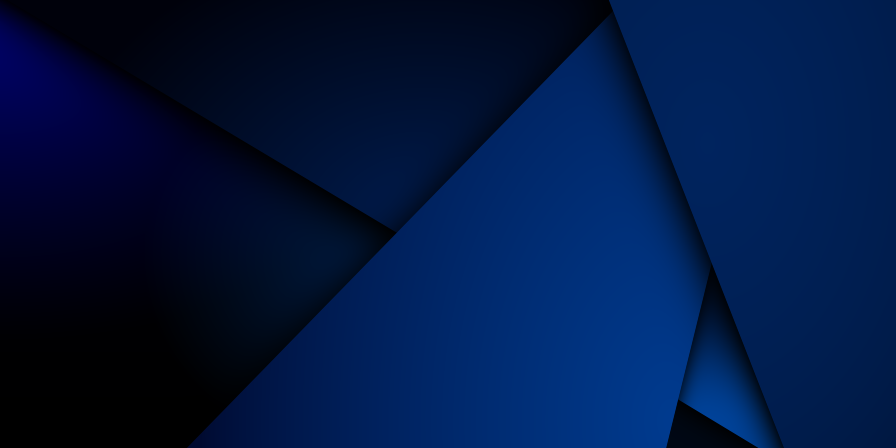
Write a Shadertoy shader that draws this background.

```glsl
const vec2 CANVAS = vec2(2.0, 1.0);

// Panel edges: start.xy, end.zw; the covering panel lies on the left
const vec4 UPPER_EDGE  = vec4(0.000, 1.010, 0.880, 0.484);
const vec4 CENTER_EDGE = vec4(1.367, 0.974, 0.417, 0.000);
const vec4 RIGHT_EDGE  = vec4(1.359, 1.000, 1.750, 0.000);
const vec4 FOLD_EDGE   = vec4(1.487, 0.000, 1.589, 0.414);
const vec4 FLAP_EDGE   = vec4(1.516, 0.107, 1.693, 0.000);

const vec3 NIGHT       = vec3(0.00, 0.00, 0.015);
const vec3 ULTRAMARINE = vec3(0.00, 0.01, 0.44);
const vec3 DEEP_TEAL   = vec3(0.00, 0.11, 0.26);
const vec3 UPPER_DARK  = vec3(0.00, 0.005, 0.045);
const vec3 UPPER_LIGHT = vec3(0.00, 0.11, 0.31);
const vec3 CENTER_DARK = vec3(0.00, 0.04, 0.19);
const vec3 CENTER_GLOW = vec3(0.00, 0.23, 0.56);
const vec3 RIGHT_DARK  = vec3(0.00, 0.08, 0.22);
const vec3 RIGHT_LIGHT = vec3(0.00, 0.14, 0.37);
const vec3 FLAP_DARK   = vec3(0.00, 0.07, 0.20);
const vec3 FLAP_LIGHT  = vec3(0.00, 0.26, 0.60);
const vec3 UNDERSIDE   = vec3(0.00, 0.03, 0.08);

// Signed distance to a line, positive on its left
float side(vec2 p, vec4 edge) {
    vec2 dir = normalize(edge.zw - edge.xy);
    vec2 q = p - edge.xy;
    return dir.x * q.y - dir.y * q.x;
}

// Antialiased coverage
float cover(float dist, float pixel) {
    return smoothstep(-0.6 * pixel, 0.6 * pixel, dist);
}

// Soft shadow cast on the uncovered side of an edge
float shade(float dist, float width, float strength) {
    float d = max(-dist, 0.0) / width;
    return 1.0 - strength * exp(-d - 0.5 * d * d);
}

// Elliptical falloff: 1 at the focus, 0 at the radius
float glow(vec2 p, vec2 focus, vec2 radius) {
    return max(1.0 - length((p - focus) / radius), 0.0);
}

void mainImage(out vec4 fragColor, in vec2 fragCoord) {
    vec2 p = fragCoord / iResolution.xy * CANVAS;
    float pixel = max(CANVAS.x / iResolution.x, CANVAS.y / iResolution.y);

    float upper  = side(p, UPPER_EDGE);
    float center = side(p, CENTER_EDGE);
    float right  = side(p, RIGHT_EDGE);
    float fold   = side(p, FOLD_EDGE);
    float flap   = side(p, FLAP_EDGE);

    // Left panel
    vec3 color = NIGHT * smoothstep(0.0, 0.5, p.y);
    color += ULTRAMARINE * pow(glow(p, vec2(0.0, 0.95), vec2(1.0, 0.72)), 1.25);
    color += DEEP_TEAL * glow(p, vec2(0.84, 0.42), vec2(0.52, 0.45));
    color *= shade(upper, 0.075, 0.95);

    // Upper panel
    float upperGlow = glow(p, vec2(0.95, 0.50), vec2(0.85, 0.65));
    vec3 upperColor = mix(UPPER_DARK, UPPER_LIGHT, upperGlow);
    color = mix(color, upperColor, cover(upper, pixel));
    color *= shade(center, 0.05, 0.55);
    color *= shade(right, 0.07, 0.7);

    // Central panel
    float centerGlow = pow(glow(p, vec2(1.5, 0.06), vec2(1.05, 1.60)), 0.75);
    vec3 centerColor = mix(CENTER_DARK, CENTER_GLOW, centerGlow);
    centerColor *= shade(right, 0.065, 0.8);
    color = mix(color, centerColor, cover(center, pixel));

    // Folded flap and the dark gap beneath it
    vec3 flapColor = mix(FLAP_LIGHT, FLAP_DARK, smoothstep(0.05, 0.38, p.y));
    flapColor *= shade(right, 0.05, 0.85) * shade(fold, 0.025, 0.6);
    vec3 gapColor = UNDERSIDE * shade(flap, 0.04, 0.9);
    flapColor = mix(gapColor, flapColor, cover(flap, pixel));
    color = mix(flapColor, color, cover(fold, pixel));

    // Right panel
    float rightGlow = glow(p, vec2(1.58, 0.68), vec2(0.65, 0.95));
    vec3 rightColor = mix(RIGHT_DARK, RIGHT_LIGHT, sqrt(rightGlow));
    color = mix(color, rightColor, cover(right, pixel));

    fragColor = vec4(color, 1.0);
}
```
